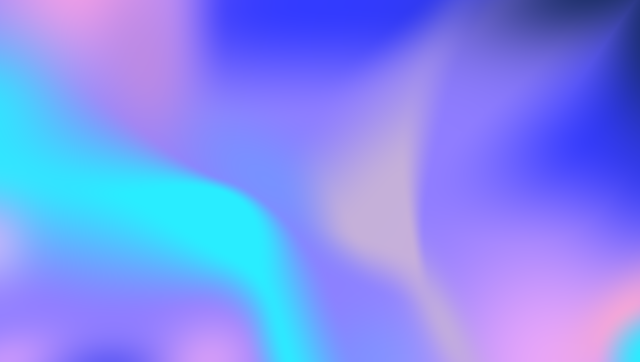
A Shadertoy shader for this background:

```glsl
// Soft elliptical glow with its long axis turned by angle
float glow(vec2 p, vec2 center, vec2 radius, float angle) {
    float c = cos(angle), s = sin(angle);
    vec2 q = mat2(c, -s, s, c) * (p - center) / radius;
    return exp(-dot(q, q));
}

// Signed distance to a line; positive on the side the normal points to
float side(vec2 p, vec2 point, vec2 normal) {
    return dot(p - point, normalize(normal));
}

float smoothMax(float a, float b, float k) {
    float h = max(k - abs(a - b), 0.0) / k;
    return max(a, b) + 0.25 * h * h * k;
}

// Soft step centred on zero
float fade(float d, float width) {
    return smoothstep(-width, width, d);
}

void mainImage(out vec4 fragColor, in vec2 fragCoord) {
    vec2 p = fragCoord / iResolution.xy * vec2(1.77, 1.0);

    vec3 violet = vec3(0.56, 0.49, 1.0);
    vec3 periwinkle = vec3(0.46, 0.58, 1.0);
    vec3 blue = vec3(0.17, 0.21, 1.0);
    vec3 navy = vec3(0.09, 0.17, 0.38);
    vec3 cyan = vec3(0.16, 0.93, 1.0);
    vec3 beige = vec3(0.77, 0.69, 0.85);
    vec3 lilac = vec3(0.91, 0.65, 0.98);
    vec3 pink = vec3(0.97, 0.62, 0.90);

    // Violet ground with cooler pools
    vec3 color = violet;
    color = mix(color, periwinkle, 0.9 * glow(p, vec2(0.74, 0.50), vec2(0.28, 0.13), -0.6));
    color = mix(color, periwinkle, 0.8 * glow(p, vec2(1.06, 0.0), vec2(0.20, 0.15), 0.0));

    // Blue field at the top, cut by a diagonal
    float topBlue = smoothstep(0.45, 0.64, p.x) * smoothstep(0.66, 0.98, p.y);
    topBlue *= 1.0 - fade(side(p, vec2(1.13, 0.86), vec2(0.63, -0.775)), 0.09);
    color = mix(color, blue, 0.93 * topBlue);

    // Blue field at the right
    float rightBlue = fade(side(p, vec2(1.53, 0.71), vec2(0.745, -0.667)), 0.16);
    rightBlue *= fade(side(p, vec2(1.56, 0.43), vec2(0.35, 1.0)), 0.20);
    rightBlue = max(rightBlue, glow(p, vec2(1.78, 0.56), vec2(0.24, 0.26), 0.0));
    color = mix(color, blue, 0.95 * rightBlue);

    // Dark corner
    float shade = glow(p, vec2(1.66, 1.04), vec2(0.34, 0.15), 0.25);
    shade = max(shade, glow(p, vec2(1.82, 0.93), vec2(0.14, 0.30), 0.0));
    color = mix(color, navy, 0.95 * shade);

    // Beige sail with a crisp right edge
    float sailRight = 1.15 + 0.45 * (p.y - 0.45) * (p.y - 0.45);
    float sail = fade(sailRight - p.x, mix(0.02, 0.06, smoothstep(0.3, 0.7, p.y)));
    sail *= fade(side(p, vec2(0.86, 0.44), vec2(0.9, 0.45)), 0.08);
    sail *= fade(side(p, vec2(1.04, 0.26), vec2(0.35, 1.0)), 0.07);
    sail *= 1.0 - fade(side(p, vec2(1.03, 0.66), vec2(-0.74, 0.67)), 0.15);
    color = mix(color, beige, sail * mix(1.0, 0.55, smoothstep(0.5, 0.95, p.y)));

    // Lilac and pink glows at lower right
    color = mix(color, lilac, 0.98 * glow(p, vec2(1.52, 0.0), vec2(0.30, 0.33), 0.0));
    color = mix(color, beige, 0.85 * glow(p, vec2(1.23, 0.10), vec2(0.24, 0.055), -1.1));
    color = mix(color, vec3(0.98, 0.66, 0.83), 0.9 * glow(p, vec2(1.73, 0.13), vec2(0.20, 0.09), 0.75));
    color = mix(color, cyan, smoothstep(0.18, 0.04, length(p - vec2(1.82, 0.0))));

    // Pink glow at upper left
    color = mix(color, pink, 0.95 * glow(p, vec2(0.22, 1.05), vec2(0.27, 0.26), 0.0));
    color = mix(color, vec3(0.75, 0.54, 0.88), 0.8 * glow(p, vec2(0.40, 0.82), vec2(0.12, 0.22), 0.2));

    // Blue and lilac pools at lower left
    color = mix(color, vec3(0.34, 0.33, 0.95), 0.85 * glow(p, vec2(0.31, -0.02), vec2(0.17, 0.07), 0.0));
    color = mix(color, vec3(0.85, 0.62, 0.97), 0.9 * glow(p, vec2(0.58, 0.0), vec2(0.14, 0.12), 0.3));
    color = mix(color, lilac, 0.6 * glow(p, vec2(0.02, 0.0), vec2(0.15, 0.08), 0.3));

    // Cyan wave bending downwards between two rounded corners
    float outer = smoothMax(side(p, vec2(0.45, 0.54), vec2(0.31, 1.0)),
                            side(p, vec2(0.77, 0.37), vec2(1.0, 0.31)), 0.12);
    float inner = smoothMax(side(p, vec2(0.40, 0.28), vec2(0.25, 1.0)),
                            side(p, vec2(0.71, 0.15), vec2(1.0, 0.25)), 0.10);
    float outerWidth = mix(0.19, 0.02, smoothstep(0.1, 0.62, p.x))
                     + 0.08 * smoothstep(0.47, 0.2, p.y);
    float innerWidth = mix(0.20, 0.06, smoothstep(0.2, 0.75, p.x));
    float wave = (1.0 - fade(outer, outerWidth)) * fade(inner, innerWidth);
    color = mix(color, cyan, wave);
    color = mix(color, cyan, 0.8 * glow(p, vec2(-0.04, 0.70), vec2(0.20, 0.20), 0.0));
    color = mix(color, vec3(0.78, 0.72, 0.98), 0.85 * glow(p, vec2(-0.03, 0.33), vec2(0.11, 0.12), 0.0));

    fragColor = vec4(color, 1.0);
}
```
